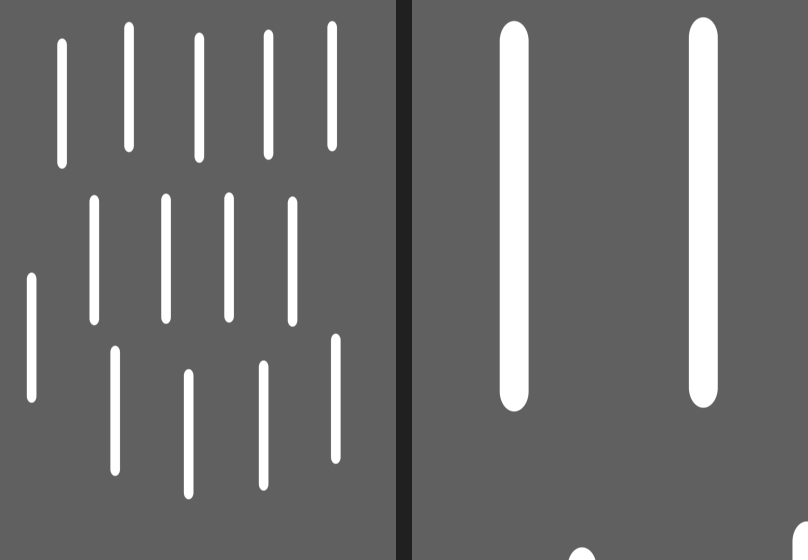
Left, the full canvas; right, a detail of the centre.
This pattern is drawn by a Shadertoy shader. Its source:

```glsl
const vec3 SLATE = vec3(0.378);
const vec3 WHITE = vec3(1.0);

// Two signed random values in -1..1 for a grid cell
vec2 signedHash(vec2 cell) {
    vec3 p = fract(cell.xyx * vec3(0.1031, 0.1030, 0.0973) + 0.37);
    p += dot(p, p.yzx + 33.33);
    return 2.0 * fract((p.xx + p.yz) * p.zy) - 1.0;
}

// Upright bar whose round caps are stretched along its length
float barDistance(vec2 p, float halfLength, float radius, float capStretch) {
    float straight = halfLength - radius * capStretch;
    float beyond = max(abs(p.y) - straight, 0.0) / capStretch;
    return length(vec2(p.x, beyond)) - radius;
}

// Centre of a bar: staggered rows, slightly shaken
vec2 barCentre(int row, int column, vec3 rowStart, vec3 columnStep, vec3 sway) {
    vec2 shake = signedHash(vec2(column, row));
    vec2 centre = vec2(rowStart[row] + float(column) * columnStep[row],
                       0.828 - 0.289 * float(row));
    // The outermost bar of the middle row hangs lower
    if (row == 1 && column == 0) centre.y -= 0.145;
    return centre + shake * vec2(0.012, sway[row]);
}

// Distance to the nearest bar of all rows
float barField(vec2 p, float halfLength, float radius) {
    vec3 rowStart = vec3(0.118, 0.060, 0.206);
    vec3 columnStep = vec3(0.119, 0.118, 0.130);
    vec3 sway = vec3(0.022, 0.014, 0.038);
    float nearest = 1.0;
    for (int row = 0; row < 3; row++) {
        int columns = row == 2 ? 4 : 5;
        for (int column = 0; column < columns; column++) {
            vec2 centre = barCentre(row, column, rowStart, columnStep, sway);
            nearest = min(nearest, barDistance(p - centre, halfLength, radius, 1.4));
        }
    }
    return nearest;
}

void mainImage(out vec4 fragColor, in vec2 fragCoord) {
    vec2 p = fragCoord / iResolution.y;
    float edge = 0.7 / iResolution.y;
    float bars = 1.0 - smoothstep(-edge, edge, barField(p, 0.1162, 0.0086));
    fragColor = vec4(mix(SLATE, WHITE, bars), 1.0);
}
```
